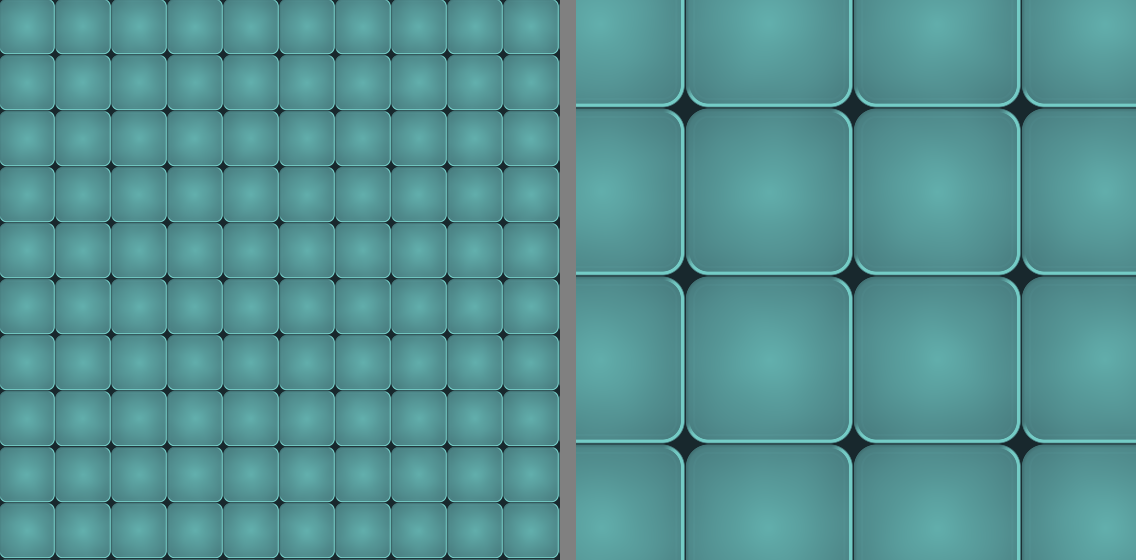
Left: the whole. Right: its middle third, enlarged.
Give the GLSL for this pattern, as a three.js fragment shader.

```glsl
// Ten by ten glossy teal tiles with rounded corners, lit lower right rims and dark grout.
varying vec2 vUv;

const float TILES = 10.0;                      // repeats across and down
const vec2 GRID_SHIFT = vec2(0.016, -0.024);   // in tiles
const float HALF_GAP = 0.003;                  // half of the grout between tiles
const float CORNER = 0.135;                    // corner radius
const float RIM_INSET = 0.014;                 // depth of the lit rim's middle
const float RIM_HALF = 0.009;                  // half width of the lit rim
const float SHADE_WIDTH = 0.022;               // shaded edge at upper left
const float GLOW_RADIUS = 0.62;                // reach of the central glow
const float WIDE_SEAM_HALF = 0.011;            // half width of the darker seams
const float TILE_VARIATION = 0.015;
const float MOTTLE = 0.02;

const vec3 GLOW_COLOR = vec3(0.383, 0.685, 0.675);
const vec3 EDGE_COLOR = vec3(0.288, 0.498, 0.508);
const vec3 RIM_COLOR = vec3(0.455, 0.800, 0.775);
const vec3 SHADE_COLOR = vec3(0.230, 0.400, 0.410);
const vec3 GROUT_COLOR = vec3(0.095, 0.155, 0.175);

float hash(vec2 p) {
  return fract(sin(dot(p, vec2(127.1, 311.7))) * 43758.5);
}

vec2 gradientAt(vec2 cell) {
  float angle = 6.28318 * hash(cell);
  return vec2(cos(angle), sin(angle));
}

float gradientNoise(vec2 p) {
  vec2 i = floor(p), f = fract(p);
  vec2 u = f * f * f * (f * (f * 6.0 - 15.0) + 10.0);
  vec2 e = vec2(1.0, 0.0);
  float low = mix(dot(gradientAt(i), f), dot(gradientAt(i + e), f - e), u.x);
  float high = mix(dot(gradientAt(i + e.yx), f - e.yx),
                   dot(gradientAt(i + 1.0), f - 1.0), u.x);
  return mix(low, high, u.y);
}

// Coverage of a band of the given half width, at a signed offset from its middle
float band(float offset, float halfWidth, float aa) {
  return 1.0 - smoothstep(halfWidth - aa, halfWidth + aa, abs(offset));
}

void main() {
  vec2 grid = vUv * TILES + GRID_SHIFT;
  vec2 cell = floor(grid);
  vec2 q = fract(grid) - 0.5;
  float aa = 0.5 * max(fwidth(grid.x), fwidth(grid.y));

  // Rounded square distance and its outward direction
  vec2 k = abs(q) - (0.5 - HALF_GAP - CORNER);
  vec2 outer = max(k, 0.0);
  float d = length(outer) + min(max(k.x, k.y), 0.0) - CORNER;
  vec2 normal = sign(q) * outer / max(length(outer), 0.0001);
  float lit = smoothstep(0.0, 0.8, max(normal.x, -normal.y));

  // Face: radial glow with slight differences between tiles
  float glow = clamp(length(q) / GLOW_RADIUS, 0.0, 1.0);
  vec3 color = mix(GLOW_COLOR, EDGE_COLOR, glow);
  color *= 1.0 + TILE_VARIATION * (hash(cell + 7.0) - 0.5)
         + MOTTLE * gradientNoise(grid * 4.0);

  // Faint inner contour, shaded upper left edge and bright lower right rim
  color *= 1.0 + 0.025 * band(d + 0.05, 0.006, aa);
  float shade = smoothstep(-SHADE_WIDTH - aa, 0.0, d) * (1.0 - lit);
  color = mix(color, SHADE_COLOR, 0.55 * shade);
  color = mix(color, RIM_COLOR, lit * band(d + RIM_INSET, RIM_HALF, aa));

  // Grout, with a darker line along the bottom and the second seam above it
  float grout = smoothstep(-aa, aa, d);
  float seam = floor(grid.y + 0.5);
  float wide = step(abs(abs(seam - 1.0) - 1.0), 0.5);
  grout = max(grout, 0.85 * wide * band(grid.y - seam, WIDE_SEAM_HALF, aa));
  color = mix(color, GROUT_COLOR, grout);

  gl_FragColor = vec4(color, 1.0);
}
```
